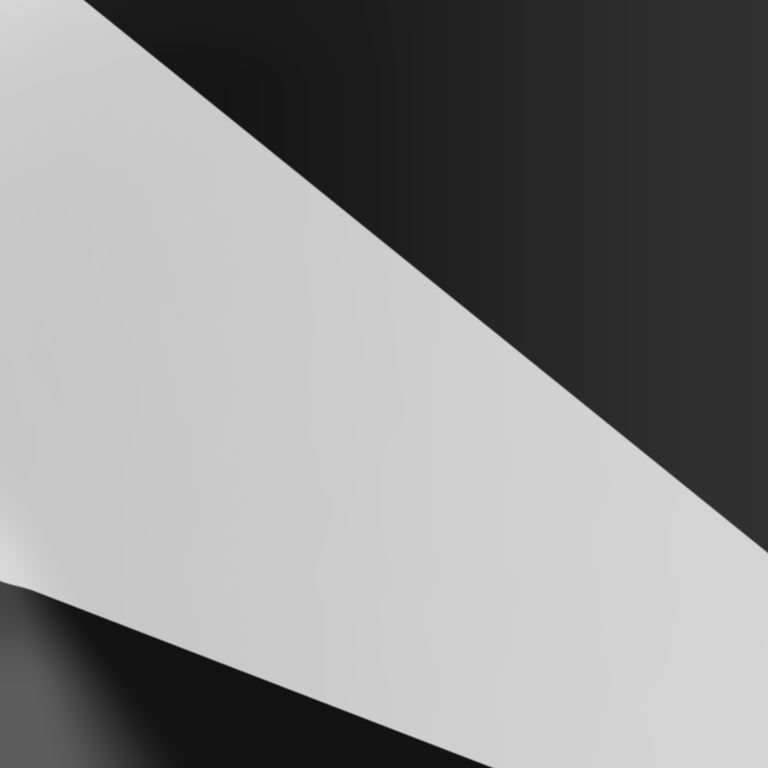
Write a Shadertoy shader that draws this background.

```glsl
// Pale diagonal paper band between two dark, softly shaded planes.
#define UPPER_A vec2(0.109, 1.0)
#define UPPER_B vec2(1.0, 0.280)
#define LOWER_A vec2(0.0, 0.2475)
#define LOWER_B vec2(0.642, 0.0)
#define EDGE_SOFTNESS 0.0012
#define MOTTLE 0.0025

// Signed distance to the line through a and b, positive above it.
float lineDistance(vec2 p, vec2 a, vec2 b) {
    vec2 dir = normalize(b - a);
    return dot(p - a, vec2(-dir.y, dir.x));
}

// Faint, vertically stretched unevenness from layered sines.
float mottle(vec2 p) {
    float sum = 0.0;
    float amplitude = 0.5;
    for (int i = 0; i < 3; i++) {
        sum += amplitude * sin(p.x * 37.0 + 2.0 * sin(p.y * 11.0))
                         * sin(p.y * 17.0 + 1.5 * sin(p.x * 23.0));
        p = p * 1.9 + vec2(0.37, 0.71);
        amplitude *= 0.5;
    }
    return sum;
}

// Light band: brightens to the right, with glows at the left corners.
float bandShade(vec2 p) {
    float shade = mix(0.778, 0.832, smoothstep(0.0, 1.0, p.x));
    shade += 0.065 * exp(-dot(p, vec2(4.0, 0.0)) - 9.0 * (1.0 - p.y));
    float foldX = 0.06 - 0.45 * (p.y - 0.23);
    float fold = 1.0 - smoothstep(-0.07, 0.045, p.x - foldX);
    float fade = 1.0 - smoothstep(0.27, 0.42, p.y);
    return shade + 0.085 * fold * fade + MOTTLE * mottle(p);
}

// Upper plane: near black beside the band, charcoal at the right.
float upperShade(vec2 p) {
    float shade = mix(0.080, 0.187, smoothstep(0.20, 1.02, p.x));
    float topLift = 0.025 * smoothstep(0.88, 1.0, p.y);
    return shade + topLift * (1.0 - smoothstep(0.1, 0.6, p.x));
}

// Lower plane: black with a grey fold widening into the corner.
float lowerShade(vec2 p) {
    float depth = max(0.23 - p.y, 0.0);
    float foldX = 0.045 + 0.52 * depth;
    float width = 0.04 + 0.27 * depth;
    float fold = 1.0 - smoothstep(-width, width, p.x - foldX);
    float grey = mix(0.26, 0.365, smoothstep(0.0, 0.13, depth));
    return mix(0.070, grey, fold);
}

void mainImage(out vec4 fragColor, in vec2 fragCoord) {
    vec2 p = fragCoord / iResolution.xy;
    float blur = EDGE_SOFTNESS + 0.5 / min(iResolution.x, iResolution.y);

    float upper = lineDistance(p, UPPER_A, UPPER_B);
    // The lower edge bends slightly where it meets the left side.
    float bend = 0.004 * (1.0 - smoothstep(0.0, 0.045, p.x));
    float lower = lineDistance(p + vec2(0.0, bend), LOWER_A, LOWER_B);

    // Compose the planes with smooth edges.
    float shade = bandShade(p);
    shade = mix(shade, upperShade(p), smoothstep(-blur, blur, upper));
    shade = mix(lowerShade(p), shade, smoothstep(-blur, blur, lower));
    fragColor = vec4(vec3(shade), 1.0);
}
```
